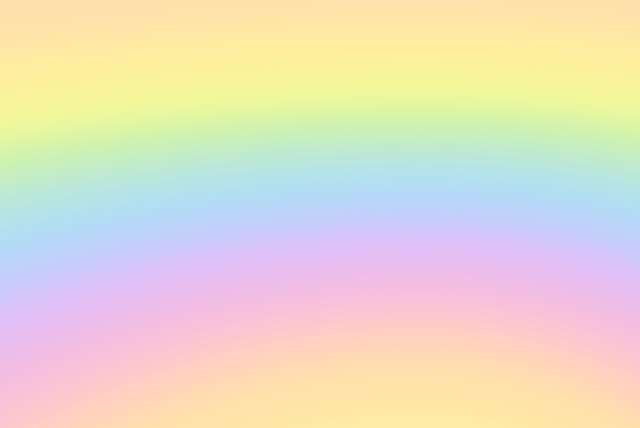
Give the GLSL for this background, as a Shadertoy shader.

```glsl
// A soft pastel rainbow whose bands arch gently across the whole canvas.
// Each point is traced back along its arc to a depth below the crest,
// and a smooth spline through evenly spaced colours paints that depth.

const int STOPS = 15;
const vec3 PASTELS[STOPS] = vec3[STOPS](
    vec3(1.000, 0.880, 0.670), // peach
    vec3(1.000, 0.915, 0.640),
    vec3(0.985, 0.945, 0.610), // yellow
    vec3(0.940, 0.970, 0.610),
    vec3(0.815, 0.950, 0.690), // green
    vec3(0.740, 0.910, 0.840),
    vec3(0.700, 0.870, 0.950), // sky blue
    vec3(0.765, 0.810, 0.980),
    vec3(0.870, 0.750, 0.965), // violet
    vec3(0.935, 0.740, 0.905),
    vec3(0.985, 0.765, 0.835), // pink
    vec3(1.000, 0.820, 0.750),
    vec3(1.000, 0.870, 0.680), // peach
    vec3(1.000, 0.900, 0.655),
    vec3(1.000, 0.925, 0.650)  // pale gold
);

vec3 stopColor(int index) {
    return PASTELS[clamp(index, 0, STOPS - 1)];
}

// Catmull-Rom spline through the colour stops, t in 0..1
vec3 pastelRamp(float t) {
    float position = clamp(t, 0.0, 1.0) * float(STOPS - 1);
    int i = int(floor(position));
    float f = position - float(i);
    vec3 a = stopColor(i - 1);
    vec3 b = stopColor(i);
    vec3 c = stopColor(i + 1);
    vec3 d = stopColor(i + 2);
    return b + 0.5 * f * (c - a + f * (2.0 * a - 5.0 * b + 4.0 * c - d
         + f * (3.0 * (b - c) + d - a)));
}

// Relative drop of an arc away from its crest: 0 at the crest, 1 at the left
float archDrop(float x, float crestX, float rightDrop) {
    float side = x - crestX;
    float left = side / crestX;
    float right = side / (1.0 - crestX);
    return side < 0.0 ? left * left : rightDrop * right * right;
}

// Solves depth = crest + drop * (sag + bend * crest^2) for the crest depth
float crestDepth(float depth, float drop, float sag, float bend) {
    float lifted = depth - sag * drop;
    float root = sqrt(max(1.0 + 4.0 * bend * drop * lifted, 0.0));
    return 2.0 * lifted / (1.0 + root);
}

void mainImage(out vec4 fragColor, in vec2 fragCoord) {
    vec2 uv = fragCoord / iResolution.xy;

    // Lower bands curve more strongly than the upper ones
    float drop = archDrop(uv.x, 0.66, 0.45);
    float depth = crestDepth(1.0 - uv.y, drop, 0.06, 0.36);

    fragColor = vec4(pastelRamp(depth), 1.0);
}
```
